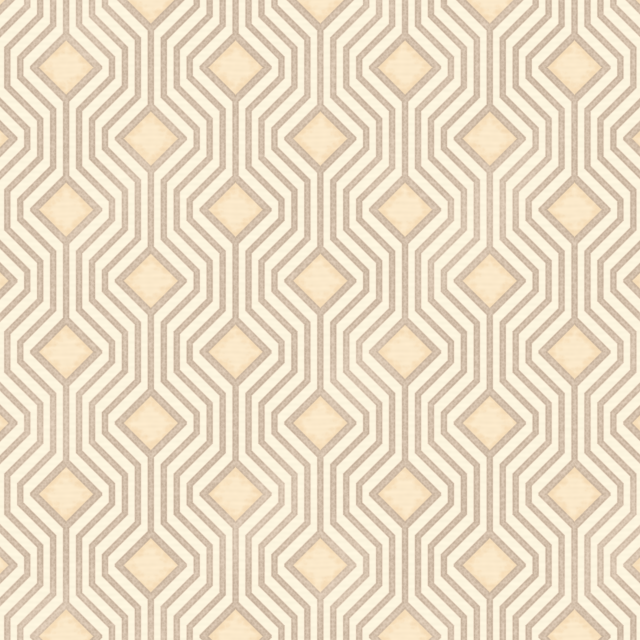
This pattern is drawn by a three.js fragment shader. Its source:

```glsl
// Art-deco trellis: nested bent lines weaving around staggered diamonds.
// One quarter cell is mirrored over the plane; each line is a clamped 45 degree
// ramp with mitred corners, coloured with speckle, soft wear and a faint weave.

#define HALF_CELL vec2(0.1324, 0.1111)  // half the repeat, across and up
#define CENTRE vec2(0.5005, 0.5612)     // middle of one diamond
#define REACH 0.0514                    // diamond centre to corner
#define GAPS 4                          // bands between neighbouring columns
#define HALF_LINE 0.0048
#define SOFT 0.0013
#define CREAM vec3(0.992, 0.962, 0.875)
#define HALO vec3(0.980, 0.920, 0.840)
#define PEACH vec3(0.970, 0.870, 0.725)
#define GEM vec3(0.985, 0.915, 0.795)
#define TAUPE vec3(0.780, 0.700, 0.615)
#define SAND vec3(0.890, 0.815, 0.735)

varying vec2 vUv;

vec2 hash2(vec2 p) {
  vec3 q = fract(p.xyx * vec3(0.1031, 0.1030, 0.0973));
  q += dot(q, q.yzx + 33.33);
  return fract((q.xx + q.yz) * q.zy);
}

// Cellular noise: distance to the nearest scattered point
float cellular(vec2 p) {
  vec2 cell = floor(p);
  float nearest = 2.0;
  for (int j = -1; j <= 1; j++) {
    for (int i = -1; i <= 1; i++) {
      vec2 c = cell + vec2(float(i), float(j));
      nearest = min(nearest, length(c + hash2(c) - p));
    }
  }
  return nearest;
}

// Slow drift made of layered sines, about -1 to 1
float drift(vec2 p) {
  return (sin(p.x * 13.0 + 2.0 * sin(p.y * 7.0))
        + sin(p.y * 19.0 + 2.0 * sin(p.x * 11.0))
        + sin(dot(p, vec2(31.0, -23.0)))) / 3.0;
}

// Mirror the plane into one quarter of the repeat
vec2 fold(vec2 p) {
  return abs(mod(p + HALF_CELL, 2.0 * HALF_CELL) - HALF_CELL);
}

// Signed distance to bent line k, positive on its right
float bentLine(vec2 p, float k) {
  vec2 pitch = (HALF_CELL - REACH) / float(GAPS);
  float inner = k * pitch.x;
  float outer = inner + REACH;
  float ramp = outer + k * pitch.y - p.y;
  return max(p.x - outer, min(p.x - inner, (p.x - ramp) * 0.7071));
}

void main() {
  float blur = max(SOFT, 0.6 * fwidth(vUv.x));
  vec2 p = fold(vUv - CENTRE);

  // Distance to the nearest line, and to the diamond outlines
  float d = 1.0;
  for (int k = 0; k <= GAPS; k++) d = min(d, abs(bentLine(p, float(k))));
  float gem = min(bentLine(p, 0.0), -bentLine(p, float(GAPS)));
  d = min(d, abs(gem + 0.0016));  // heavier frame, grown inwards

  // Surface variation
  float speckle = cellular(vUv * 210.0) - 0.5;
  float mottle = cellular(vUv * vec2(75.0, 95.0)) - 0.5;
  float wear = drift(vUv);
  float weave = sin(vUv.y * 640.0 + 2.0 * sin(vUv.x * 17.0))
              * sin(vUv.y * 173.0 + sin(vUv.x * 29.0));

  // Cream bands with a warm halo beside the lines
  vec3 colour = mix(HALO, CREAM, smoothstep(HALF_LINE, HALF_LINE + 0.0022, d));

  // Diamonds, paler in the middle
  float depth = -gem + 0.012 * mottle + 0.004 * speckle;
  vec3 fill = mix(PEACH, GEM, smoothstep(0.004, 0.020, depth));
  colour = mix(colour, fill, smoothstep(blur, -blur, gem));
  colour += 0.008 * weave + 0.012 * mottle;

  // Lines: dark rims, speckled lighter core, worn in places
  float core = 1.0 - smoothstep(0.0008, 0.0036, d);
  float tone = 0.25 + 0.40 * core + 0.75 * speckle + 0.35 * mottle + 0.12 * wear;
  vec3 ink = mix(TAUPE, SAND, clamp(tone, 0.0, 1.0));
  ink = mix(ink, HALO, 0.12 * smoothstep(0.1, 0.8, wear));
  colour = mix(colour, ink, 1.0 - smoothstep(HALF_LINE - blur, HALF_LINE + blur, d));

  gl_FragColor = vec4(clamp(colour, 0.0, 1.0), 1.0);
}
```
